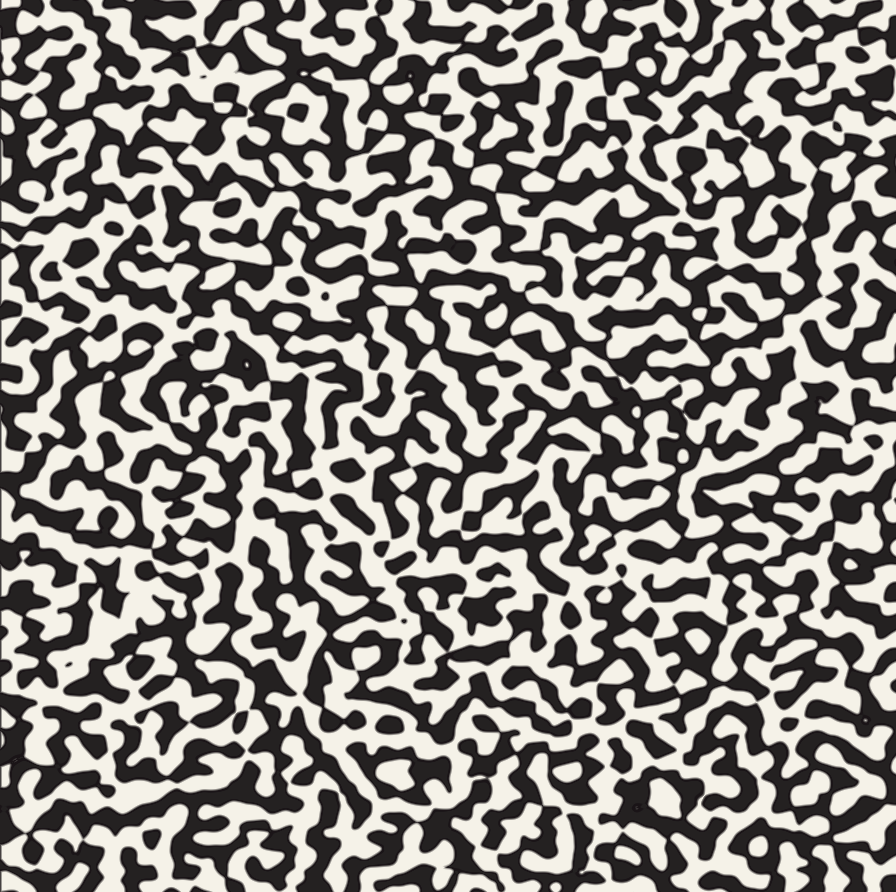
Reproduce this pattern procedurally as a WebGL 2 fragment shader.

```glsl
#version 300 es
precision highp float;
// Draws an irregular maze of smooth black blobs and winding strokes on cream paper.

#define GRAIN_CELLS 90.0   // noise cells per canvas height
#define STRETCH 1.07       // elongation of the strokes
#define TILT 0.2           // direction of the elongation, radians
#define INK_BIAS 0.0       // raise for more ink
#define EDGE_HALF 0.0014   // half width of the soft edge
#define RIM_END 0.0031     // depth of the darker rim inside the ink
#define BORDER 0.0014      // width of the dark line on the left
#define PAPER vec3(0.96, 0.95, 0.91)
#define INK vec3(0.14, 0.13, 0.13)
#define RIM vec3(0.10, 0.08, 0.09)

uniform vec2 u_resolution;
out vec4 fragColor;

// Integer hash: three random values in 0..1 for a cell
vec3 hashCell(ivec2 cell) {
    uvec3 v = uvec3(uint(cell.x), uint(cell.y), 17u) * 1664525u + 1013904223u;
    v.x += v.y * v.z;
    v.y += v.z * v.x;
    v.z += v.x * v.y;
    v ^= v >> 16u;
    v.x += v.y * v.z;
    v.y += v.z * v.x;
    v.z += v.x * v.y;
    return vec3(v >> 8u) / 16777216.0;
}

// Band-limited noise from scattered zero-mean bumps: xy = gradient, z = value
vec3 bandNoise(vec2 p) {
    const int REACH = 3;
    const float RADIUS_SQ = float(REACH * REACH);
    ivec2 home = ivec2(floor(p));
    vec3 sum = vec3(0.0);
    for (int j = -REACH; j <= REACH; j++) {
        for (int i = -REACH; i <= REACH; i++) {
            ivec2 cell = home + ivec2(i, j);
            vec3 rnd = hashCell(cell);
            vec2 offset = p - vec2(cell) - rnd.xy;
            float u = dot(offset, offset) / RADIUS_SQ;
            float fall = max(1.0 - u, 0.0);
            float fall3 = fall * fall * fall;
            float weight = 2.0 * rnd.z - 1.0;
            float value = fall3 * fall * (1.0 - 6.0 * u);
            float slope = fall3 * (30.0 * u - 10.0);
            sum += weight * vec3(slope * 2.0 * offset / RADIUS_SQ, value);
        }
    }
    return sum;
}

void main() {
    vec2 uv = gl_FragCoord.xy / u_resolution.y;

    // Tilted, slightly stretched noise space
    float c = cos(TILT), s = sin(TILT);
    mat2 toCells = GRAIN_CELLS * mat2(c / STRETCH, -s * STRETCH,
                                      s / STRETCH, c * STRETCH);
    vec3 noise = bandNoise(toCells * uv);

    // Approximate distance to the outline in canvas units, positive in the ink
    vec2 gradient = noise.xy * toCells;
    float depth = (noise.z + INK_BIAS) / max(length(gradient), 0.1 * GRAIN_CELLS);
    depth = max(depth, BORDER - uv.x);

    // Ink with a darker rim, blended softly into the paper
    vec3 ink = mix(RIM, INK, smoothstep(RIM_END - 0.0005, RIM_END + 0.0005, depth));
    float coverage = clamp(0.5 + 0.5 * depth / EDGE_HALF, 0.0, 1.0);
    fragColor = vec4(mix(PAPER, ink, coverage), 1.0);
}
```
